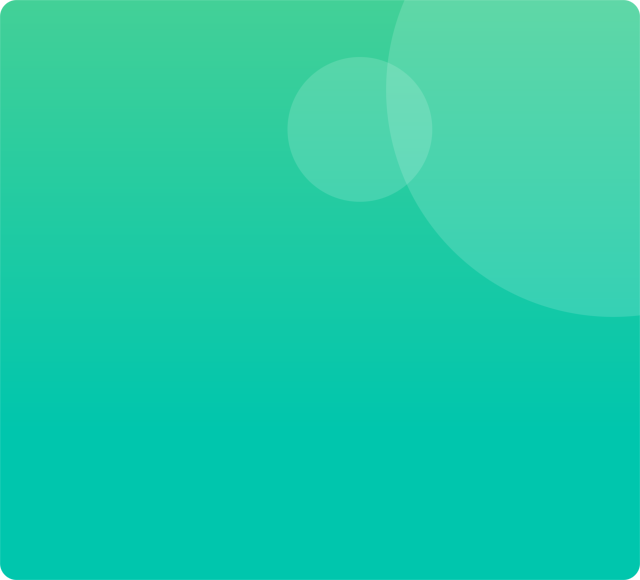
Reproduce this background procedurally as a Shadertoy shader.

```glsl
#define TOP_COLOR vec3(0.263, 0.816, 0.592)
#define BASE_COLOR vec3(0.0, 0.776, 0.678)
#define PAGE_COLOR vec3(1.0)
#define FADE_END 0.26
#define VEIL_ALPHA 0.15
#define CORNER_RADIUS 0.029
// Discs: centre x, centre y, radius, in canvas heights
#define LARGE_DISC vec3(1.0574, 0.8453, 0.3917)
#define SMALL_DISC vec3(0.6205, 0.7769, 0.1248)

// Soft coverage of a signed distance, about one pixel wide
float coverage(float dist, float pixel) {
    return 1.0 - smoothstep(-0.75 * pixel, 0.75 * pixel, dist);
}

float discDistance(vec2 p, vec3 disc) {
    return length(p - disc.xy) - disc.z;
}

float roundedBoxDistance(vec2 p, vec2 halfSize, float radius) {
    vec2 q = abs(p) - halfSize + radius;
    return length(max(q, 0.0)) + min(max(q.x, q.y), 0.0) - radius;
}

void mainImage(out vec4 fragColor, in vec2 fragCoord) {
    float pixel = 1.0 / iResolution.y;
    vec2 p = fragCoord * pixel;
    vec2 halfSize = 0.5 * iResolution.xy * pixel;

    // Vertical gradient, flat in the lower quarter
    float height = clamp((p.y - FADE_END) / (1.0 - FADE_END), 0.0, 1.0);
    vec3 color = mix(BASE_COLOR, TOP_COLOR, height);

    // Translucent white discs
    color = mix(color, vec3(1.0), VEIL_ALPHA * coverage(discDistance(p, LARGE_DISC), pixel));
    color = mix(color, vec3(1.0), VEIL_ALPHA * coverage(discDistance(p, SMALL_DISC), pixel));

    // Rounded card corners
    float card = roundedBoxDistance(p - halfSize, halfSize, CORNER_RADIUS);
    color = mix(PAGE_COLOR, color, coverage(card, pixel));

    fragColor = vec4(color, 1.0);
}
```
